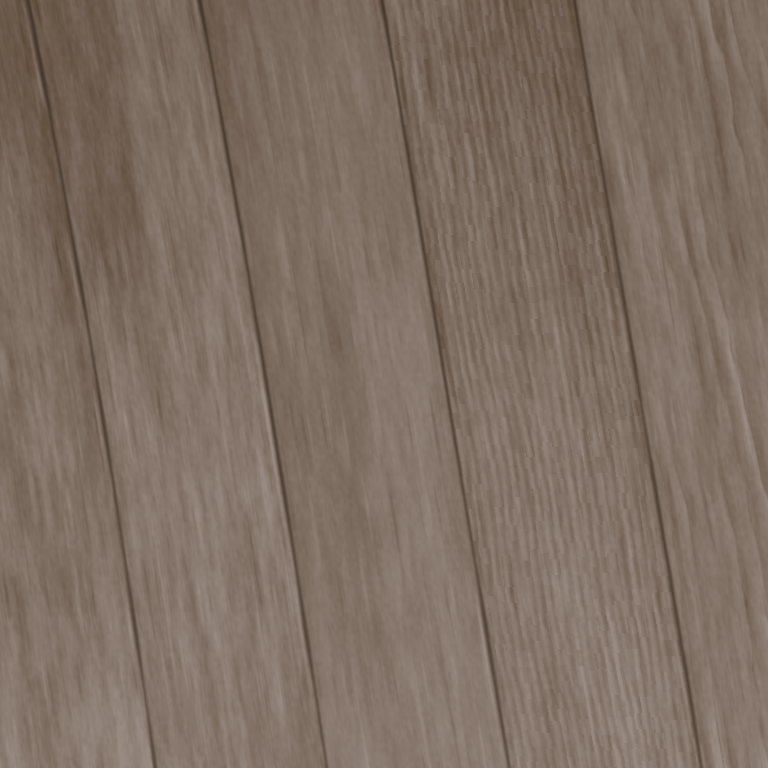
A Shadertoy shader for this texture:

```glsl
// Five slanted planks of grey-brown weathered wood, each with its own grain.
#define LEAN 0.166          // sideways drift of the seams from top to bottom
#define FIRST_SEAM 0.260    // top position of seam number zero
#define PLANK_WIDTH 0.2305  // plank width at seam zero
#define WIDENING 0.0067     // growth of the planks toward the right
#define SEAM_HALF 0.0021    // half width of the dark gap
#define RIDGE_FREQ 80.0     // ridges per canvas width
#define BAND_FREQ 34.0      // broad grain bands per canvas width
#define GRAIN 0.62          // contrast of the fibres
#define DARK_WOOD vec3(0.40, 0.33, 0.27)
#define LIGHT_WOOD vec3(0.55, 0.49, 0.45)
#define GAP_COLOR vec3(0.27, 0.215, 0.175)

float hash(vec2 p) {
    vec3 q = fract(p.xyx * vec3(0.1031, 0.1030, 0.0973));
    q += dot(q, q.yzx + 33.33);
    return fract((q.x + q.y) * q.z);
}

float noise(vec2 p) {
    vec2 i = floor(p), f = fract(p);
    f = f * f * (3.0 - 2.0 * f);
    return mix(mix(hash(i), hash(i + vec2(1, 0)), f.x),
               mix(hash(i + vec2(0, 1)), hash(i + vec2(1, 1)), f.x), f.y);
}

// Noise stretched along the plank, centred on zero
float fibres(vec2 g, float across, float along, float seed) {
    float sum = 0.0, weight = 0.5;
    for (int k = 0; k < 3; k++) {
        sum += weight * (noise(g * vec2(across, along) + seed) - 0.5);
        across *= 1.9;
        along *= 2.2;
        weight *= 0.75;
        seed += 17.0;
    }
    return sum;
}

// Narrow corrugation, broken into short offset dashes
float ridges(vec2 g) {
    float phase = g.x * RIDGE_FREQ + 0.7 * noise(g * vec2(14.0, 5.0));
    float lane = floor(phase);
    float dash = floor(g.y * 48.0 + 9.0 * hash(vec2(lane, 3.0)));
    phase += 0.35 * (hash(vec2(lane, dash)) - 0.5);
    float strength = 0.45 + 0.8 * noise(vec2(lane * 1.7, g.y * 26.0));
    float level = 0.16 * (hash(vec2(dash, lane + 50.0)) - 0.5);
    return 0.21 * strength * sin(6.2832 * phase) + level;
}

// Sweeping bands: slow rise to a light edge, then a quick drop
float bands(vec2 g) {
    float sweep = 0.055 * (1.0 - exp(-2.5 * (1.0 - g.y)));
    float phase = (g.x - sweep) * BAND_FREQ + 1.5 * noise(g * vec2(10.0, 3.0) + 40.0);
    phase += 0.25 * noise(g * vec2(90.0, 24.0));
    float f = fract(phase);
    float crest = smoothstep(0.0, 0.8, f) * (1.0 - smoothstep(0.84, 1.0, f));
    float strength = noise(vec2(floor(phase) * 3.1, g.y * 6.0));
    return (crest - 0.42) * (0.08 + 0.65 * strength * strength);
}

void mainImage(out vec4 fragColor, in vec2 fragCoord) {
    vec2 uv = fragCoord / iResolution.xy;
    float pixel = 1.0 / min(iResolution.x, iResolution.y);

    // Grain coordinates: x across the planks, y along them
    float bow = 0.064 * max(0.0, 0.6 - uv.x) * uv.y * (1.0 - uv.y);
    vec2 g = vec2(uv.x - LEAN * (1.0 - uv.y) - bow, uv.y);

    // Plank number from the inverse of the widening spacing
    float root = sqrt(PLANK_WIDTH * PLANK_WIDTH + 4.0 * WIDENING * (g.x - FIRST_SEAM));
    float n = (root - PLANK_WIDTH) / (2.0 * WIDENING);
    float plank = floor(n);
    float seam = floor(n + 0.5);
    float d = (n - seam) * root;
    float seed = 31.0 * (plank + 5.0);

    // Kind of grain on this plank
    float ridged = float(plank == 1.0);
    float banded = float(plank == 2.0);
    float smoothPlank = float(plank == 0.0);
    float rough = 1.0 - 0.38 * smoothPlank - 0.35 * ridged - 0.2 * banded;

    // Broad light: darker and browner toward the top
    float tone = 0.97 - 0.53 * uv.y;
    tone += 0.34 * (noise(g * vec2(9.0, 2.5) + seed) - 0.5);
    tone -= 0.14 * smoothstep(0.45, 0.0, uv.x) * smoothstep(0.4, 1.0, uv.y);
    tone -= 0.18 * ridged * smoothstep(0.4, 1.0, n - plank) * smoothstep(0.3, 0.9, uv.y);
    tone += 0.16 * banded * (uv.y - 0.35);

    // Fibres, pores and the special grains
    tone += GRAIN * rough * fibres(g, 42.0, 4.0, seed);
    tone += GRAIN * rough * fibres(g, 120.0, 17.0, seed + 7.0);
    tone += 0.15 * (noise(g * vec2(230.0, 170.0)) - 0.5);
    tone += ridged * ridges(g) + banded * bands(g);

    // Thin scratches, light and dark
    float scratch = noise(g * vec2(150.0, 9.0) + seed + 60.0);
    tone += 0.20 * smoothstep(0.70, 0.95, scratch) - 0.22 * smoothstep(0.26, 0.05, scratch);

    // Seams: soft shade, dark gap and a worn light edge on the left
    float wear = noise(vec2(seam * 7.0 + 20.0, uv.y * 11.0));
    tone -= 0.34 * exp(-abs(d) / 0.008);
    float edge = exp(-pow((d + 0.0066) / 0.0022, 2.0));
    tone += edge * (0.08 + 0.45 * smoothstep(0.35, 0.9, wear));
    float gapHalf = SEAM_HALF * (0.7 + 0.6 * wear);
    float soft = max(pixel, 0.0024);
    float gap = 1.0 - smoothstep(gapHalf - soft, gapHalf + soft, abs(d));

    vec3 color = mix(DARK_WOOD, LIGHT_WOOD, clamp(tone, -0.45, 1.3));
    color = mix(color, GAP_COLOR, gap * (0.5 + 0.3 * uv.y + 0.2 * wear));
    fragColor = vec4(color, 1.0);
}
```
